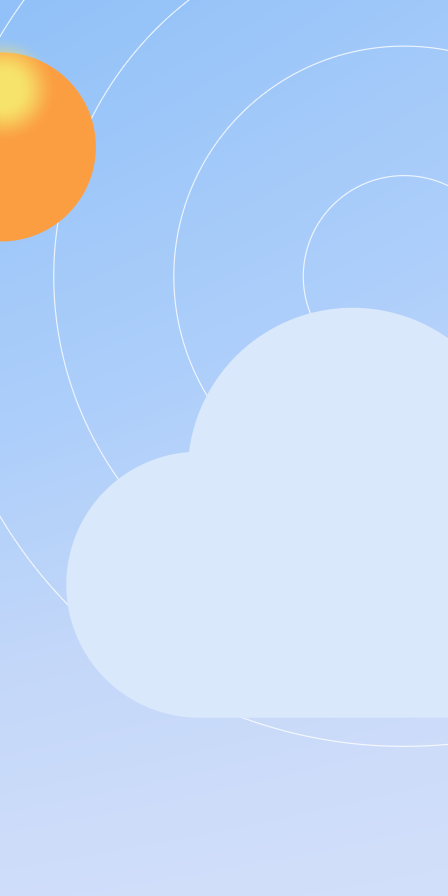
This background is drawn by a Shadertoy shader. Its source:

```glsl
// Pastel sky with thin concentric rings, a glowing sun and a rounded cloud.
// Unit of length: canvas width. Origin at the lower left.

const vec3 SKY_TOP = vec3(0.565, 0.755, 0.972);
const vec3 SKY_MIDDLE = vec3(0.680, 0.810, 0.980);
const vec3 SKY_LOW = vec3(0.765, 0.843, 0.975);
const vec3 SKY_BOTTOM = vec3(0.825, 0.875, 0.980);
const vec3 SUN_ORANGE = vec3(0.985, 0.620, 0.255);
const vec3 SUN_YELLOW = vec3(0.965, 0.890, 0.420);
const vec3 CLOUD_COLOR = vec3(0.855, 0.910, 0.988);
const vec3 RING_COLOR = vec3(1.0);

float circleDistance(vec2 p, vec2 center, float radius) {
    return length(p - center) - radius;
}

float boxDistance(vec2 p, vec2 center, vec2 halfSize) {
    vec2 d = abs(p - center) - halfSize;
    return length(max(d, 0.0)) + min(max(d.x, d.y), 0.0);
}

// Antialiased coverage of a signed distance
float coverage(float dist, float pixel) {
    return clamp(0.5 - dist / pixel, 0.0, 1.0);
}

// Slanted gradient that levels out toward the bottom
vec3 skyColor(vec2 p, float height) {
    float depth = height - p.y;
    float t = depth + p.x * mix(0.55, 0.15, depth / height);
    vec3 color = mix(SKY_TOP, SKY_MIDDLE, clamp(t, 0.0, 1.0));
    color = mix(color, SKY_LOW, clamp((t - 1.0) / 0.5, 0.0, 1.0));
    return mix(color, SKY_BOTTOM, clamp((t - 1.5) / 0.65, 0.0, 1.0));
}

// Concentric outlines sharing one center
float ringCoverage(vec2 p, vec2 center, vec4 radii, float halfWidth, float pixel) {
    float dist = 1e3;
    for (int i = 0; i < 4; i++) {
        dist = min(dist, abs(circleDistance(p, center, radii[i])));
    }
    return coverage(dist - halfWidth, pixel);
}

// Two round lobes joined by a flat base
float cloudDistance(vec2 p) {
    float largeLobe = circleDistance(p, vec2(0.787, 0.945), 0.368);
    float smallLobe = circleDistance(p, vec2(0.445, 0.695), 0.297);
    float base = boxDistance(p, vec2(0.945, 0.672), vec2(0.500, 0.274));
    return min(min(largeLobe, smallLobe), base);
}

void mainImage(out vec4 fragColor, in vec2 fragCoord) {
    vec2 p = fragCoord / iResolution.x;
    float height = iResolution.y / iResolution.x;
    float pixel = 1.0 / iResolution.x;

    // Sky and rings
    vec3 color = skyColor(p, height);
    vec4 radii = vec4(0.225, 0.514, 0.782, 1.049);
    float rings = ringCoverage(p, vec2(0.902, 1.383), radii, 0.0013, pixel);
    color = mix(color, RING_COLOR, 0.8 * rings);

    // Sun with a soft highlight that spills slightly past its rim
    float sun = circleDistance(p, vec2(0.003, 1.672), 0.211);
    color = mix(color, SUN_ORANGE, coverage(sun, pixel));
    float glow = 1.0 - smoothstep(0.035, 0.120, length(p - vec2(0.008, 1.800)));
    color = mix(color, SUN_YELLOW, glow);

    // Cloud
    color = mix(color, CLOUD_COLOR, coverage(cloudDistance(p), pixel));

    fragColor = vec4(color, 1.0);
}
```
